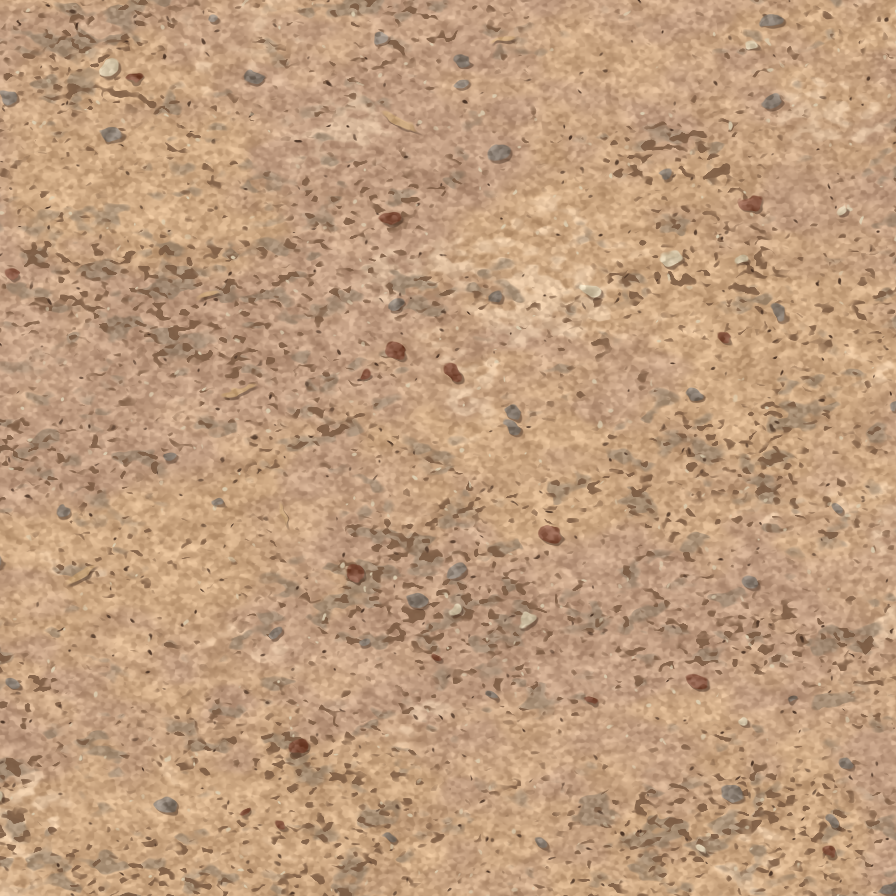
This texture is drawn by a WebGL 1 fragment shader. Its source:

```glsl
precision highp float;
// Weathered sandy earth: a tan ground with level, smeared grey stains,
// dark specks and pits, pale grit, small stones and bits of straw.
// Soft cellular noise makes the mottling; jittered cells scatter the grains.

uniform vec2 u_resolution;

const vec3 PINK_CLAY = vec3(0.785, 0.643, 0.535);
const vec3 ORANGE_CLAY = vec3(0.785, 0.637, 0.490);
const vec3 PALE_CLAY = vec3(0.880, 0.765, 0.645);
const vec3 GREY_STAIN = vec3(0.560, 0.485, 0.405);
const vec3 SPECK = vec3(0.470, 0.345, 0.250);
const vec3 PIT = vec3(0.290, 0.200, 0.145);
const vec3 GREY_STONE = vec3(0.520, 0.480, 0.440);
const vec3 RED_STONE = vec3(0.520, 0.320, 0.240);
const vec3 CREAM = vec3(0.870, 0.815, 0.700);
const vec3 STRAW = vec3(0.800, 0.655, 0.480);

vec2 hash2(vec2 p) {
  vec3 q = fract(p.xyx * vec3(0.1031, 0.1030, 0.0973));
  q += dot(q, q.yzx + 33.33);
  return fract((q.xx + q.yz) * q.zy);
}

// Smooth cellular noise: random values blended around jittered points.
// Centred on zero, in the range -0.5 to 0.5.
float softCells(vec2 p, float seed) {
  vec2 cell = floor(p);
  vec2 local = p - cell;
  float total = 0.0;
  float weights = 0.0;
  for (int y = -1; y <= 1; y++) {
    for (int x = -1; x <= 1; x++) {
      vec2 o = vec2(float(x), float(y));
      vec2 id = cell + o + seed;
      vec2 d = o + hash2(id) - local;
      float w = exp(-5.0 * dot(d, d));
      total += w * hash2(id + 157.0).x;
      weights += w;
    }
  }
  return total / weights - 0.5;
}

// Scattered ellipses: x is coverage, y a random number for each grain.
// Sizes are half axes in cells; spin is the largest turn in radians.
vec2 grains(vec2 p, float scale, float seed, float chance, vec2 size, float spin) {
  float edge = 0.8 * scale / min(u_resolution.x, u_resolution.y);
  vec2 cell = floor(p * scale);
  vec2 local = p * scale - cell;
  vec2 result = vec2(0.0);
  for (int y = -1; y <= 1; y++) {
    for (int x = -1; x <= 1; x++) {
      vec2 o = vec2(float(x), float(y));
      vec2 id = cell + o + seed;
      vec2 look = hash2(id + 71.0);
      vec2 kind = hash2(id + 213.0);
      vec2 d = local - o - hash2(id);
      float a = (look.y - 0.5) * 2.0 * spin;
      d = vec2(cos(a) * d.x + sin(a) * d.y, cos(a) * d.y - sin(a) * d.x);
      vec2 axes = size * mix(0.55, 1.3, kind.x);
      float dist = (length(d / axes) - 1.0) * min(axes.x, axes.y);
      float cover = (1.0 - smoothstep(-edge, edge, dist)) * step(look.x, chance);
      if (cover > result.x) result = vec2(cover, kind.y);
    }
  }
  return result;
}

// Paints grains with a shadow falling to the lower right.
vec3 shade(vec3 ground, float cover, float shadow, vec3 paint) {
  return mix(mix(ground, PIT, 0.5 * shadow), paint, cover);
}

void main() {
  vec2 p = gl_FragCoord.xy / min(u_resolution.x, u_resolution.y);

  // Noise from broad bands down to single grains of sand
  float broad = softCells(p * vec2(4.0, 7.0), 11.0);
  float band = softCells(p * vec2(7.0, 15.0), 23.0);
  float blotch = softCells(p * vec2(22.0, 38.0), 37.0);
  float crumb = softCells(p * vec2(75.0, 115.0), 41.0);
  float sand = softCells(p * vec2(210.0, 250.0), 59.0);
  vec2 ragged = p + 0.006 * vec2(crumb, softCells(p * 90.0, 67.0));

  // Clay ground
  float hue = smoothstep(-0.3, 0.3, broad + 0.5 * blotch);
  vec3 color = mix(PINK_CLAY, ORANGE_CLAY, hue);
  float pale = softCells(p * vec2(9.0, 13.0), 73.0) + 0.4 * crumb;
  color = mix(color, PALE_CLAY, 0.6 * smoothstep(0.28, 0.5, pale));
  float tone = 0.07 * broad + 0.06 * blotch + 0.13 * crumb + 0.16 * sand;
  color += tone * vec3(1.0, 1.0, 0.93);

  // Grey stains smeared sideways, and dark specks gathered around them
  float stain = softCells(ragged * vec2(34.0, 62.0), 83.0) + 0.5 * band + 0.5 * crumb;
  color = mix(color, GREY_STAIN + 0.15 * sand, 0.65 * smoothstep(0.22, 0.48, stain));
  float speck = softCells(ragged * vec2(125.0, 190.0), 97.0) + 0.3 * band + 0.15 * stain;
  color = mix(color, SPECK, 0.85 * smoothstep(0.27, 0.46, speck));

  // Pits and pale grit
  vec2 pit = grains(ragged, 42.0, 103.0, 0.25, vec2(0.10, 0.06), 1.5);
  color = mix(color, PIT, pit.x * mix(0.5, 1.0, pit.y));
  vec2 grit = grains(ragged, 46.0, 127.0, 0.17, vec2(0.11, 0.08), 1.5);
  color = mix(color, CREAM, grit.x * mix(0.4, 0.95, grit.y));

  // Stones: mostly grey, some red, some cream
  vec2 lift = vec2(-0.0025, 0.003);
  vec2 stoneSize = vec2(0.14, 0.09);
  vec2 stone = grains(ragged, 14.0, 139.0, 0.3, stoneSize, 0.8);
  float stoneShadow = grains(ragged + lift, 14.0, 139.0, 0.3, stoneSize, 0.8).x;
  vec3 stoneColor = mix(GREY_STONE, RED_STONE, step(0.66, stone.y));
  stoneColor = mix(stoneColor, CREAM, step(0.84, stone.y)) + 0.2 * (crumb + sand);
  color = shade(color, 0.85 * stone.x, stoneShadow, stoneColor);

  // Straw
  vec2 strawSize = vec2(0.11, 0.023);
  float straw = grains(ragged, 6.0, 151.0, 0.2, strawSize, 1.5).x;
  float strawShadow = grains(ragged + lift, 6.0, 151.0, 0.2, strawSize, 1.5).x;
  color = shade(color, 0.85 * straw, strawShadow, STRAW + 0.15 * sand);

  gl_FragColor = vec4(clamp(color, 0.0, 1.0), 1.0);
}
```
